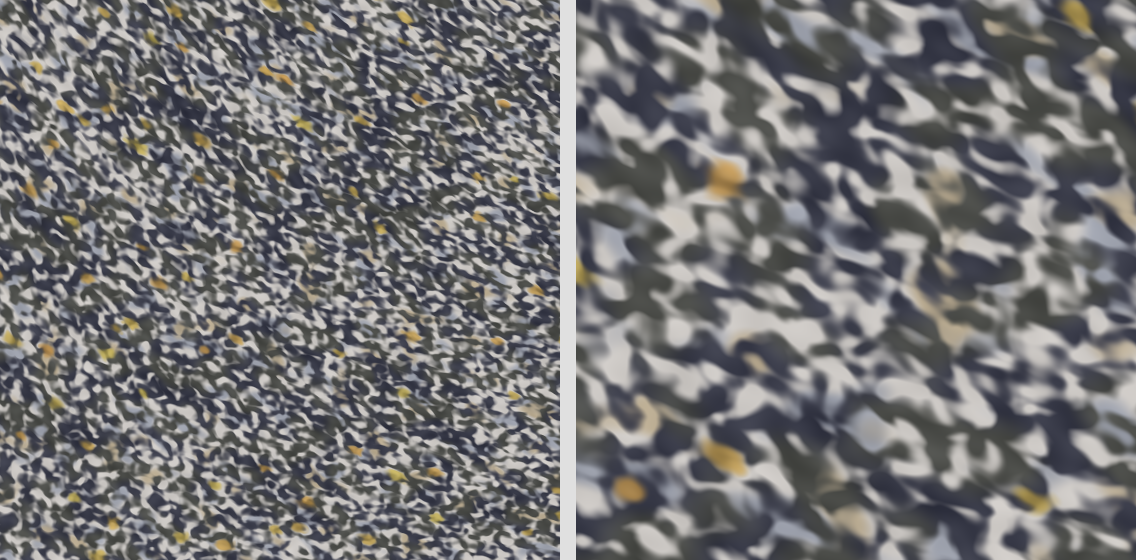
Left: the whole. Right: its middle third, enlarged.
Give the GLSL for this texture, as a Shadertoy shader.

```glsl
// Speckled woven fabric: pale grains on charcoal and navy, with sparse yellow flecks.

const vec3 CHARCOAL = vec3(0.290, 0.295, 0.280);
const vec3 NAVY = vec3(0.220, 0.228, 0.282);
const vec3 PALE = vec3(0.80, 0.785, 0.77);
const vec3 BLUE_GREY = vec3(0.54, 0.57, 0.64);
const vec3 TAN = vec3(0.70, 0.63, 0.50);
const vec3 YELLOW = vec3(0.76, 0.69, 0.33);
const vec3 ORANGE = vec3(0.77, 0.58, 0.30);

const vec2 GRAIN_CELLS = vec2(52.0, 69.0);
const float FLECK_CELLS = 14.0;
const float FLECK_CHANCE = 0.36;

vec2 hash2(vec2 p) {
    vec3 q = fract(p.xyx * vec3(0.1031, 0.1030, 0.0973));
    q += dot(q, q.yzx + 33.33);
    return fract((q.xx + q.yz) * q.zy);
}

vec2 gradientAt(vec2 cell) {
    float angle = 6.2832 * hash2(cell).x;
    return vec2(cos(angle), sin(angle));
}

float gradientNoise(vec2 p) {
    vec2 cell = floor(p), f = p - cell;
    vec2 w = f * f * f * (f * (f * 6.0 - 15.0) + 10.0);
    vec2 e = vec2(1.0, 0.0);
    float a = dot(gradientAt(cell), f);
    float b = dot(gradientAt(cell + e.xy), f - e.xy);
    float c = dot(gradientAt(cell + e.yx), f - e.yx);
    float d = dot(gradientAt(cell + e.xx), f - e.xx);
    return mix(mix(a, b, w.x), mix(c, d, w.x), w.y);
}

// Slants the weave down to the right, more steeply toward the top.
vec2 slant(vec2 uv) {
    float slope = 0.14 + 0.36 * uv.y;
    return vec2(uv.x, uv.y + (uv.x - 0.5) * slope);
}

// Ragged two-octave grain height, roughly within -0.7 to 0.7.
float grainHeight(vec2 p) {
    vec2 warp = vec2(gradientNoise(p * 0.7 + 31.7), gradientNoise(p * 0.7 + 87.3));
    p += 0.45 * warp;
    return gradientNoise(p) + 0.38 * gradientNoise(p * 1.7 + 13.1);
}

// Returns fleck coverage in x and a random hue in y.
vec2 scatterFlecks(vec2 p, float raggedness) {
    vec2 home = floor(p);
    vec2 fleck = vec2(0.0);
    for (int y = -1; y <= 1; y++) {
        for (int x = -1; x <= 1; x++) {
            vec2 cell = home + vec2(x, y);
            vec2 centre = cell + hash2(cell + 5.0);
            vec2 traits = hash2(cell + 71.0);
            vec2 radius = mix(vec2(0.14, 0.10), vec2(0.24, 0.15), traits.y);
            float dist = length((p - centre) / radius) - raggedness;
            float cover = (1.0 - smoothstep(0.4, 1.3, dist)) * step(traits.x, FLECK_CHANCE);
            if (cover > fleck.x) fleck = vec2(cover, hash2(cell + 23.0).x);
        }
    }
    return fleck;
}

void mainImage(out vec4 fragColor, in vec2 fragCoord) {
    vec2 uv = fragCoord / iResolution.y;
    vec2 weave = slant(uv);
    vec2 p = weave * GRAIN_CELLS + 100.0;

    // Broad patches vary how densely the pale grains cover the cloth.
    float density = 0.22 * gradientNoise(weave * vec2(5.0, 8.0) + 40.0)
                  + 0.20 * gradientNoise(weave * vec2(13.0, 17.0) + 60.0);
    float height = grainHeight(p);
    float pale = smoothstep(-0.19, 0.36, height + density);

    // Dark ground, drifting between charcoal and navy.
    float navyShare = smoothstep(-0.25, 0.20, gradientNoise(p * 0.33 + 9.0));
    vec3 ground = mix(CHARCOAL, NAVY, navyShare);
    ground += 0.08 * gradientNoise(p * 0.9 + 55.0) + 0.15 * density;

    // Pale grains, some of them dyed blue-grey or tan.
    float blueShare = smoothstep(0.08, 0.38, gradientNoise(p * 0.40 + 170.0));
    float tanShare = smoothstep(0.22, 0.46, gradientNoise(p * 0.33 + 230.0));
    vec3 grain = mix(PALE, BLUE_GREY, 0.7 * blueShare);
    grain = mix(grain, TAN, 0.75 * tanShare);
    grain += 0.07 * gradientNoise(p * 0.8 + 300.0);
    vec3 color = mix(ground, grain, pale);

    // Sparse yellow and orange flecks, broken up by the grain.
    vec2 fleck = scatterFlecks(weave * FLECK_CELLS + 20.0, 0.9 * height);
    vec3 dye = mix(YELLOW, ORANGE, fleck.y) * (0.88 + 0.3 * height);
    color = mix(color, dye, 0.85 * fleck.x);

    fragColor = vec4(clamp(color, 0.0, 1.0), 1.0);
}
```
